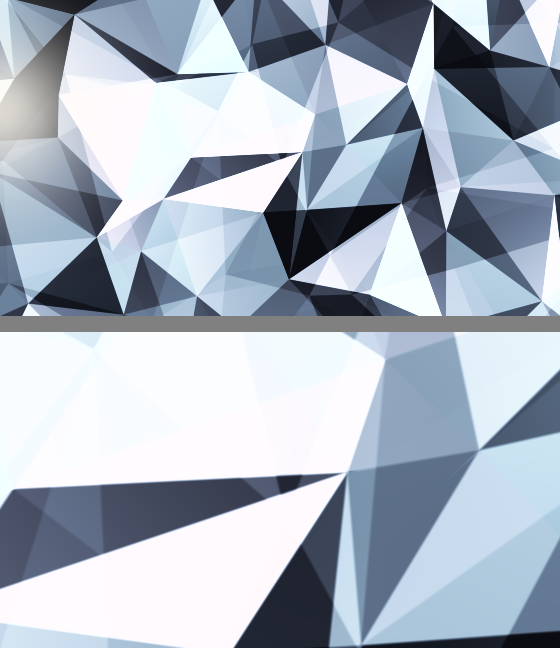
Top: the whole. Bottom: its middle third, enlarged.
Write a Shadertoy shader that draws this background.

```glsl
// Overlapping translucent triangle facets in icy blue-grey, with a soft lamp at the left edge.

const float MESH_DENSITY   = 4.4;     // main mesh cells per canvas height
const float VEIL_DENSITY   = 3.1;     // cells of the faint overlay mesh
const float MESH_ANGLE     = 0.42;
const float VEIL_ANGLE     = 1.13;
const float JITTER         = 0.84;    // vertex scatter, below 1 keeps quads simple
const float EDGE_SOFTNESS  = 0.0022;  // in canvas heights
const vec3  LAYER_WEIGHTS  = vec3(0.58, 0.27, 0.15);
const float CLUSTERING     = 0.42;    // strength of light and dark groups
const float CLUSTER_SCALE  = 0.45;
const float FACET_GRADIENT = 0.16;    // shading slope inside one facet
const float CENTRE_SHADE   = 0.12;
const vec2  TONE_RANGE     = vec2(0.10, 0.90);
const vec3  TINT           = vec3(-0.06, 0.02, 0.005);
const vec2  LAMP_POSITION  = vec2(0.0, 0.65);
const vec3  LAMP_COLOUR    = vec3(1.0, 0.985, 0.95);
const float LAMP_FALLOFF   = 14.0;

const vec3 RAMP[8] = vec3[8](
    vec3(0.00, 0.00, 0.01), vec3(0.13, 0.15, 0.20),
    vec3(0.27, 0.31, 0.39), vec3(0.40, 0.48, 0.59),
    vec3(0.58, 0.68, 0.77), vec3(0.77, 0.84, 0.92),
    vec3(0.94, 0.98, 1.00), vec3(1.00, 1.00, 1.00));

vec3 hash3(vec2 p) {
    vec3 q = fract(vec3(p.xyx) * vec3(0.1031, 0.1030, 0.0973));
    q += dot(q, q.yxz + 33.33);
    return fract((q.xxy + q.yzz) * q.zyx);
}

mat2 rotation(float angle) {
    float c = cos(angle), s = sin(angle);
    return mat2(c, s, -s, c);
}

float cornerSlope(vec2 cell, vec2 offset) {
    return dot(hash3(cell + 71.0).xy * 2.0 - 1.0, offset);
}

float gradientNoise(vec2 p) {
    vec2 i = floor(p), f = p - i;
    vec2 u = f * f * f * (f * (f * 6.0 - 15.0) + 10.0);
    vec2 e = vec2(1.0, 0.0);
    return mix(mix(cornerSlope(i, f), cornerSlope(i + e, f - e), u.x),
               mix(cornerSlope(i + e.yx, f - e.yx), cornerSlope(i + 1.0, f - 1.0), u.x), u.y);
}

float cross2(vec2 a, vec2 b) { return a.x * b.y - a.y * b.x; }

// Signed distance to the line a-b, positive on its left
float edgeDistance(vec2 p, vec2 a, vec2 b) {
    return cross2(b - a, p - a) / max(length(b - a), 1e-4);
}

vec2 meshVertex(vec2 cell) {
    return cell + 0.5 + JITTER * (hash3(cell).xy - 0.5);
}

// Adds (tone, tint, 1) weighted by the triangle's coverage
void addFacet(vec2 p, vec2 a, vec2 b, vec2 c, vec2 id, float soft, inout vec3 sum) {
    float d = min(min(edgeDistance(p, a, b), edgeDistance(p, b, c)), edgeDistance(p, c, a));
    float cover = smoothstep(-soft, soft, d);
    if (cover <= 0.0) return;
    vec2 centre = (a + b + c) / 3.0;
    vec3 rnd = hash3(id);
    float tone = rnd.x + CLUSTERING * gradientNoise(centre * CLUSTER_SCALE)
               + FACET_GRADIENT * dot(p - centre, rnd.yz - 0.5);
    sum += cover * vec3(tone, rnd.z * 2.0 - 1.0, 1.0);
}

// Splits one quad along a diagonal into two facets
void addQuad(vec2 p, vec2 a, vec2 b, vec2 c, vec2 d, bool rising, vec2 id, float soft, inout vec3 sum) {
    if (rising) {
        addFacet(p, a, b, c, id, soft, sum);
        addFacet(p, a, c, d, id + 19.0, soft, sum);
    } else {
        addFacet(p, a, b, d, id, soft, sum);
        addFacet(p, b, c, d, id + 19.0, soft, sum);
    }
}

// Two triangulations over the same vertices, using opposite diagonals where possible
void facetMesh(vec2 p, float soft, out vec2 front, out vec2 back) {
    vec3 frontSum = vec3(0.0), backSum = vec3(0.0);
    vec2 base = floor(p - 0.5);
    for (int y = -1; y <= 1; y++)
    for (int x = -1; x <= 1; x++) {
        vec2 cell = base + vec2(x, y);
        vec2 a = meshVertex(cell), b = meshVertex(cell + vec2(1, 0));
        vec2 c = meshVertex(cell + 1.0), d = meshVertex(cell + vec2(0, 1));
        bool canRise = min(cross2(b - a, c - a), cross2(c - a, d - a)) > 0.0;
        bool canFall = min(cross2(b - a, d - a), cross2(c - b, d - b)) > 0.0;
        bool rising = canRise && (!canFall || hash3(cell + 7.0).z > 0.5);
        bool other = (canRise && canFall) ? !rising : rising;
        addQuad(p, a, b, c, d, rising, cell + vec2(137.0, 59.0), soft, frontSum);
        addQuad(p, a, b, c, d, other, cell + vec2(311.0, 223.0), soft, backSum);
    }
    front = frontSum.xy / max(frontSum.z, 1e-3);
    back = backSum.xy / max(backSum.z, 1e-3);
}

vec3 toneColour(float tone) {
    float x = 0.3 + 6.4 * tone;
    int i = int(x);
    return mix(RAMP[i], RAMP[i + 1], fract(x));
}

void mainImage(out vec4 fragColor, in vec2 fragCoord) {
    vec2 p = fragCoord / iResolution.y;
    vec2 middle = vec2(0.5 * iResolution.x / iResolution.y, 0.5);

    // Facet layers: x is tone, y is tint
    vec2 front, back, veil, unused;
    facetMesh(rotation(MESH_ANGLE) * p * MESH_DENSITY + 40.0, EDGE_SOFTNESS * MESH_DENSITY, front, back);
    facetMesh(rotation(VEIL_ANGLE) * p * VEIL_DENSITY + 90.0, EDGE_SOFTNESS * VEIL_DENSITY, veil, unused);
    vec2 facet = mat3x2(front, back, veil) * LAYER_WEIGHTS;

    // Tone and colour
    facet.x += CENTRE_SHADE * (min(length(p - middle), 1.0) - 0.5);
    vec3 colour = toneColour(smoothstep(TONE_RANGE.x, TONE_RANGE.y, facet.x));
    colour *= 1.0 + TINT * facet.y;

    // Lamp glow
    vec2 toLamp = p - LAMP_POSITION;
    colour = mix(colour, LAMP_COLOUR, 0.85 * exp(-LAMP_FALLOFF * dot(toLamp, toLamp)));

    fragColor = vec4(clamp(colour, 0.0, 1.0), 1.0);
}
```
